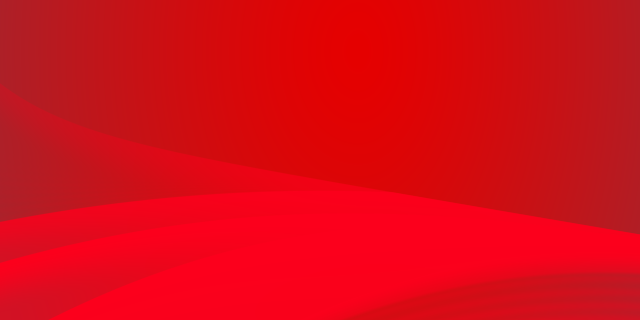
Give the GLSL for this background, as a WebGL 2 fragment shader.

```glsl
#version 300 es
precision highp float;
// Sweeping translucent red ribbons over an off-centre radial red glow.
// Each ribbon lies below a formula curve and fades with depth; their opacity
// is layered into one coverage value that blends bright red over the glow.

uniform vec2 u_resolution;
out vec4 outColor;

// Parabolic crest with separate curvature on its left and right sides.
float arch(float x, float peakX, float peakY, float leftBend, float rightBend) {
    float dx = x - peakX;
    return peakY - (dx < 0.0 ? leftBend : rightBend) * dx * dx;
}

// Smoothed mask of the area below a curve.
float below(float depth) {
    float edge = 0.8 / u_resolution.y;
    return smoothstep(-edge, edge, depth);
}

// Layers a ribbon whose opacity runs from its crest to its faded interior.
float ribbon(float coverage, float depth, float crest, float inner, float fade) {
    float opacity = mix(crest, inner, smoothstep(0.0, fade, depth));
    return mix(coverage, opacity, below(depth));
}

// Radial glow, wider vertically and slightly tighter on the right.
vec3 glow(vec2 p) {
    vec2 offset = (p - vec2(0.56, 0.84)) * vec2(p.x > 0.56 ? 2.25 : 2.0, 0.7);
    float t = pow(length(offset) / 1.12, 1.3);
    return mix(vec3(0.90, 0.0, 0.0), vec3(0.68, 0.125, 0.155), min(t, 1.1));
}

void main() {
    vec2 p = gl_FragCoord.xy / u_resolution;
    float toRight = smoothstep(0.0, 0.6, p.x);

    // Crest curves, from the upper sweep to the lower right fold
    float sweep = 0.607 - 0.34 * p.x + 0.133 * exp(-9.0 * p.x);
    float upper = min(sweep, arch(p.x, 0.5, 0.404, 0.39, 0.39));
    float middle = min(sweep, arch(p.x, 0.54, 0.333, 0.53, 0.4));
    float lower = arch(p.x, 0.66, 0.294, 0.86, 0.3);
    float fold = arch(p.x, 0.93, 0.21, 0.99, 0.99);
    float shade = arch(p.x, 0.94, 0.15, 0.9, 0.9);

    // Thin veil with fine lines gathering above the upper crest
    float coverage = ribbon(0.0, sweep - p.y, mix(0.24, 0.7, toRight),
                            mix(0.02, 0.4, toRight), 0.15);
    float rise = (p.y - upper) / max(sweep - upper, 0.02);
    float lines = 0.5 + 0.5 * sin(rise * 95.0);
    coverage += 0.04 * lines * below(sweep - p.y) * smoothstep(0.6, 0.05, rise)
              * (1.0 - smoothstep(0.35, 0.55, p.x));

    // Main ribbons, solid towards the right
    coverage = ribbon(coverage, upper - p.y, mix(0.82, 0.96, toRight),
                      mix(0.52, 0.86, toRight), 0.12);
    coverage = ribbon(coverage, middle - p.y, 1.0, mix(0.5, 0.9, toRight), 0.16);
    coverage = ribbon(coverage, lower - p.y, 0.99, 0.93, 0.25);
    coverage = ribbon(coverage, fold - p.y, 0.96, 0.55, 0.075);

    // Dark fold with soft stripes following its crest
    float depth = shade - p.y;
    float stripes = 0.5 + 0.5 * sin(depth * 150.0 - 1.5);
    float foldOpacity = 0.1 + 0.16 * stripes + 1.2 * max(depth, 0.0);
    coverage = mix(coverage, foldOpacity, smoothstep(-0.004, 0.012, depth));

    outColor = vec4(mix(glow(p), vec3(0.99, 0.0, 0.11), clamp(coverage, 0.0, 1.0)), 1.0);
}
```
